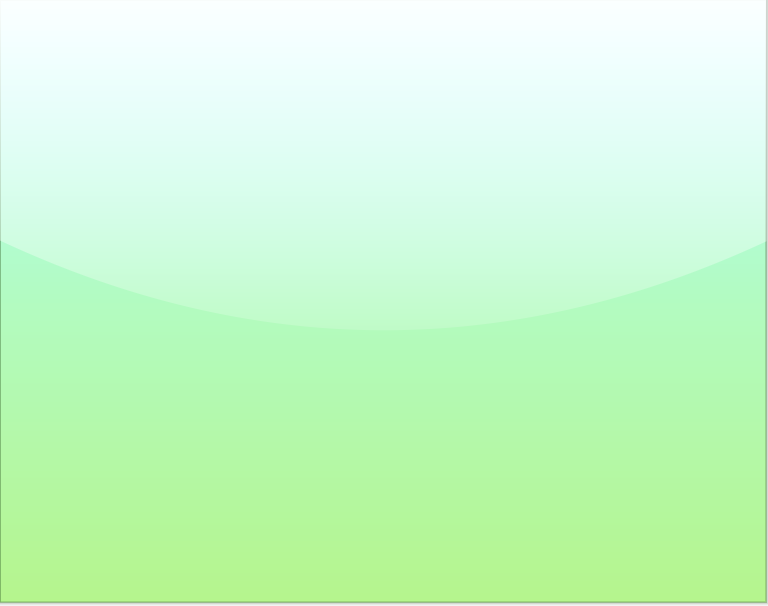
Give the GLSL for this background, as a WebGL 1 fragment shader.

```glsl
precision highp float;
// A glossy panel: a vertical aqua-to-lime gradient under a white sheen that
// ends in a parabolic lower rim, with a hairline outline and a thin drop
// shadow on the right and bottom. Lengths are in units of canvas height.

#define RIM_CENTER 0.455
#define RIM_RISE 0.148
#define SHEEN_TOP 0.95
#define SHEEN_SLOPE 1.43
#define OUTLINE_WIDTH 0.00165
#define OUTLINE_ALPHA 0.42
#define RIGHT_MARGIN 0.0026
#define BOTTOM_MARGIN 0.0058
#define SHADOW_SOFTNESS 0.0028

uniform vec2 u_resolution;

const vec3 AQUA = vec3(0.695, 0.995, 1.03);
const vec3 MINT = vec3(0.70, 0.985, 0.755);
const vec3 LIME = vec3(0.71, 0.96, 0.55);
const vec3 OUTLINE = vec3(0.22, 0.40, 0.18);
const vec3 SHADOW = vec3(0.68, 0.72, 0.68);

// Antialiased coverage of the positive side of a signed distance.
float coverage(float dist, float pixel) {
    return clamp(dist / pixel + 0.5, 0.0, 1.0);
}

// Three-stop gradient with its middle stop at half height.
vec3 panelGradient(float y) {
    vec3 lower = mix(LIME, MINT, clamp(y * 2.0, 0.0, 1.0));
    return mix(lower, AQUA, clamp(y * 2.0 - 1.0, 0.0, 1.0));
}

// White opacity, fading downward and cut off below the curved rim.
float sheen(vec2 p, float aspect, float pixel) {
    float x = 2.0 * p.x / aspect - 1.0;
    float rim = RIM_CENTER + RIM_RISE * x * x;
    float slope = 4.0 * RIM_RISE * x / aspect;
    float dist = (p.y - rim) / sqrt(1.0 + slope * slope);
    float opacity = SHEEN_TOP - SHEEN_SLOPE * (1.0 - p.y);
    return clamp(opacity, 0.0, 1.0) * coverage(dist, pixel);
}

void main() {
    float pixel = 1.0 / u_resolution.y;
    float aspect = u_resolution.x * pixel;
    vec2 p = gl_FragCoord.xy * pixel;

    // Distance inward from the panel border.
    float inset = min(min(p.x, aspect - RIGHT_MARGIN - p.x),
                      min(p.y - BOTTOM_MARGIN, 1.0 - p.y));

    // Panel, outline, then sheen over both.
    vec3 panel = panelGradient(p.y);
    float line = coverage(OUTLINE_WIDTH - inset, pixel);
    panel = mix(panel, OUTLINE, OUTLINE_ALPHA * line);
    panel = mix(panel, vec3(1.0), sheen(p, aspect, pixel));

    // Shadow fading to white outside the panel.
    float shade = exp(-max(-inset, 0.0) / SHADOW_SOFTNESS);
    vec3 outside = mix(vec3(1.0), SHADOW, shade);

    gl_FragColor = vec4(mix(outside, panel, coverage(inset, pixel)), 1.0);
}
```
